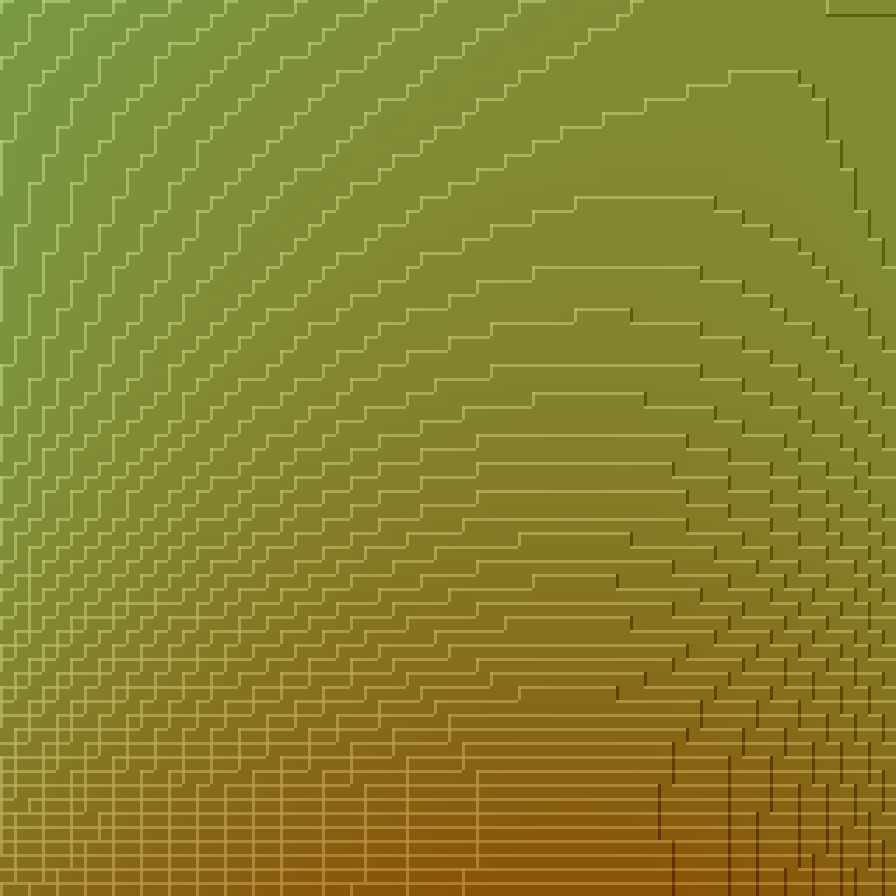
Write a Shadertoy shader that draws this background.

```glsl
// Terraced height field on a square grid, with lit and shaded step edges.

const float CELLS = 64.0;        // grid cells per canvas side
const float EDGE_WIDTH = 0.22;   // step edge thickness, in cells
const float EDGE_LIGHT = 0.155;  // brightness change on a step edge
const float RIDGE_X = 0.638;     // column the ridge runs along
const float MID_LEVEL = 10.0;    // height of the middle colour
const float TOP_LEVEL = 42.0;    // height of the last colour
const vec3 LOW_GREEN = vec3(0.47, 0.60, 0.26);
const vec3 MID_OLIVE = vec3(0.51, 0.54, 0.20);
const vec3 HIGH_BROWN = vec3(0.535, 0.32, 0.02);

// Smooth height in levels; p has its origin at the upper left.
float terrain(vec2 p) {
    float v = p.y;
    float s = p.x - RIDGE_X;
    float ridge = 8.4 + v * (12.0 + v * (-15.0 + v * (59.0 - 22.0 * v)));
    float tilt = 8.6 * pow(max(1.0 - v, 0.0), 4.0);
    float bend = -9.5 - 38.0 * v - 10.0 * v * v * v * v;
    float skew = -3.6 + 5.0 * v - 34.0 * v * v * v * v * v;
    return ridge + s * (tilt + s * (bend + s * skew));
}

float cellHeight(vec2 cell) {
    return terrain((cell + 0.5) / CELLS);
}

vec3 heightColor(float h) {
    vec3 lower = mix(LOW_GREEN, MID_OLIVE, clamp(h / MID_LEVEL, 0.0, 1.0));
    float rise = clamp((h - MID_LEVEL) / (TOP_LEVEL - MID_LEVEL), 0.0, 1.0);
    return mix(lower, HIGH_BROWN, rise);
}

void mainImage(out vec4 fragColor, in vec2 fragCoord) {
    // Square grid, counted from the upper left
    vec2 uv = fragCoord / iResolution.xy;
    vec2 grid = vec2(uv.x, 1.0 - uv.y) * CELLS;
    vec2 cell = floor(grid);
    vec2 local = grid - cell;

    // Direction of the step towards the left and upper neighbours
    float h = cellHeight(cell);
    float level = floor(h);
    vec2 stepSign = sign(vec2(
        level - floor(cellHeight(cell - vec2(1.0, 0.0))),
        level - floor(cellHeight(cell - vec2(0.0, 1.0)))));

    // Smooth lines along the left and upper cell borders
    vec2 halfPixel = 0.5 * CELLS / iResolution.xy;
    vec2 line = 1.0 - smoothstep(EDGE_WIDTH - halfPixel, EDGE_WIDTH + halfPixel, local);

    // Light comes from the upper left
    float light = clamp(dot(line, stepSign), -1.0, 1.3);
    vec3 color = heightColor(h) + EDGE_LIGHT * light;
    fragColor = vec4(clamp(color, 0.0, 1.0), 1.0);
}
```
